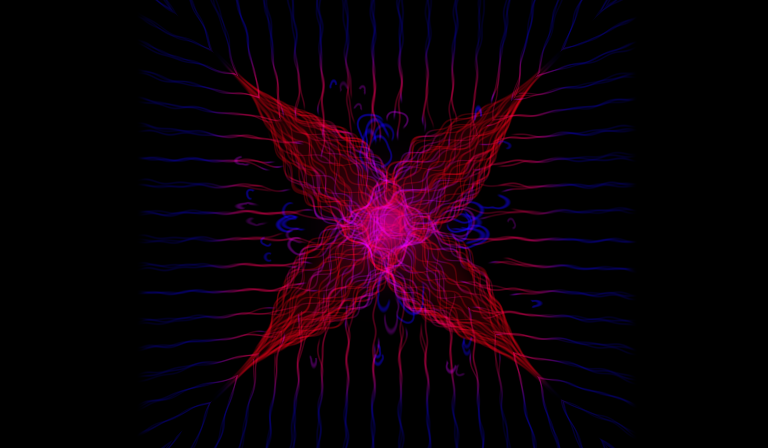
A WebGL 1 fragment shader for this background:

```glsl
precision highp float;
// Four-armed burst of red and violet filaments with blue curls and faint inflowing rays.
uniform vec2 u_resolution;

const vec2 CENTER = vec2(0.007, -0.004);  // offset from mid-canvas, in canvas heights
const float FIELD = 0.56;                 // half-size of the square the rays start from
const float RAY_SPACING = 0.0625;
const float ARM_WIDTH = 0.072;
const float ARM_LENGTH = 0.57;
const float STRAND_GAIN = 0.30;
const int STRANDS = 46;
const int CURLS = 44;
const vec3 RED = vec3(0.80, 0.0, 0.05);
const vec3 VIOLET = vec3(0.60, 0.0, 1.0);
const vec3 MAGENTA = vec3(1.05, 0.0, 0.75);
const vec3 BLUE = vec3(0.05, 0.0, 1.0);
const vec3 RAY_BLUE = vec3(0.01, 0.0, 0.25);
const vec3 RAY_RED = vec3(0.42, 0.0, 0.12);

float hash(float n) {
    return fract(sin(n * 12.9898) * 43758.5453);
}

// Falls from 1 to 0 as x goes from lo to hi.
float fade(float lo, float hi, float x) {
    return 1.0 - smoothstep(lo, hi, x);
}

// Smooth-edged thin line at distance d.
float stroke(float d, float width) {
    float px = 1.0 / u_resolution.y;
    return fade(max(width - px, 0.0), width + px, abs(d));
}

// Rays flowing from the square's sides, drifting toward the diagonals.
vec3 rays(vec2 p) {
    bool wide = abs(p.x) > abs(p.y);
    vec2 q = wide ? p : p.yx;
    float side = (wide ? 0.0 : 2.0) + step(0.0, q.x);
    float a = abs(q.x);
    float b = q.y + 0.002 * sin(a * 55.0 + side * 2.0);
    float travel = FIELD - a;
    float u = b / (1.0 - travel * (0.2 + 5.0 * min(b * b, 0.2)));
    float id = floor(u / RAY_SPACING);
    float d = u - (id + 0.5) * RAY_SPACING;
    vec3 sum = vec3(0.0);
    for (int k = 0; k < 3; k++) {
        float s = id * 3.7 + side * 31.0 + float(k) * 11.3;
        float tip = 0.15 + 0.14 * hash(s);
        float hook = (hash(s + 2.0) - 0.5) * 0.035 * fade(tip, tip + 0.07, a);
        float fan = (hash(s + 4.0) - 0.5) * 0.07 * max(a - 0.32, 0.0);
        float line = stroke(d - hook - fan - 0.002 * sin(a * 90.0 + s), 0.0018);
        line *= smoothstep(tip - 0.01, tip + 0.01, a) * fade(FIELD - 0.03, FIELD, a);
        vec3 tint = mix(RAY_RED, RAY_BLUE, smoothstep(0.29, 0.42, a));
        tint += 0.6 * BLUE * fade(tip, tip + 0.025, a) * step(0.45, hash(s + 6.0));
        sum += tint * line * (0.45 + 0.35 * hash(s + 8.0)) * fade(0.40, 0.85, a);
    }
    return sum;
}

// Tangled strands running the length of one diagonal; q.x lies along it.
vec3 arms(vec2 q, float seed) {
    float d = abs(q.x);
    float halfWidth = ARM_WIDTH * (0.8 + 0.2 * smoothstep(0.0, 0.15, d))
        * fade(0.15, 0.47, d) + 0.004;
    float inner = fade(0.08, 0.32, d);
    vec3 sum = RED * 0.16 * fade(0.3, 1.2, abs(q.y) / halfWidth) * fade(0.3, 0.5, d);
    for (int i = 0; i < STRANDS; i++) {
        float s = float(i) * 1.37 + seed;
        float phase = 6.2832 * hash(s);
        float turn = (hash(s + 0.3) - 0.5) * 18.0;
        float path = halfWidth * (1.15 * sin(phase + turn * q.x)
            + 0.13 * sin(q.x * 75.0 + phase * 3.0));
        float reach = ARM_LENGTH * (0.40 + 0.60 * hash(s + 5.0 + 3.0 * step(0.0, q.x)));
        float line = stroke(q.y - path, 0.0015) * fade(reach - 0.06, reach, d);
        float fleck = smoothstep(0.1, 0.8, sin(q.x * (35.0 + 30.0 * hash(s + 0.7)) + phase * 5.0));
        vec3 tint = mix(RED, VIOLET, fleck * inner);
        tint = mix(tint, RAY_BLUE * 2.0, smoothstep(0.45, 0.54, d));
        sum += tint * line * STRAND_GAIN * (1.0 - 0.6 * smoothstep(0.28, 0.5, d));
    }
    return sum;
}

// Partial loops scattered in the four gaps between the arms.
vec3 curls(vec2 p) {
    vec3 sum = vec3(0.0);
    for (int i = 0; i < CURLS; i++) {
        float s = float(i) * 2.31 + 7.0;
        float small = step(0.6, hash(s));
        float out1 = mix(0.15 + 0.09 * hash(s + 1.0), 0.24 + 0.09 * hash(s + 1.0), small);
        float across = (hash(s + 2.0) - 0.5) * mix(0.12, 0.42, small);
        float quarter = mod(float(i), 4.0) * 1.5708;
        vec2 dir = vec2(cos(quarter), sin(quarter));
        vec2 q = vec2(dot(p, dir) - out1, dir.x * p.y - dir.y * p.x - across);
        vec2 radii = mix(vec2(0.03, 0.018), vec2(0.012, 0.007), small)
            * (0.7 + 0.9 * vec2(hash(s + 3.0), hash(s + 4.0)));
        float angle = atan(q.y, q.x + 0.00001);
        float ripple = 1.0 + 0.10 * sin(angle * 3.0 + s);
        float ring = (length(q / radii) - ripple) * min(radii.x, radii.y);
        float arc = smoothstep(-0.5, 0.1, cos(angle - 2.5 * (hash(s + 5.0) - 0.5)));
        vec3 tint = mix(BLUE, RED, 0.5 * step(0.75, hash(s + 6.0)));
        sum += tint * stroke(ring, 0.0016) * arc * (0.35 + 0.4 * hash(s + 7.0));
    }
    return sum;
}

void main() {
    vec2 p = (gl_FragCoord.xy - 0.5 * u_resolution) / u_resolution.y - CENTER;
    vec2 diagonal = vec2(p.x + p.y, p.y - p.x) * 0.70711;
    float r = length(p);

    vec3 color = rays(p) + curls(p);
    color += arms(diagonal, 3.0) + arms(vec2(diagonal.y, -diagonal.x), 97.0);

    // Hot core and its soft halo
    color += MAGENTA * (0.45 * exp(-r * r / 0.0022) + 0.20 * exp(-r * r / 0.010));

    gl_FragColor = vec4(1.0 - exp(-1.15 * color), 1.0);
}
```
